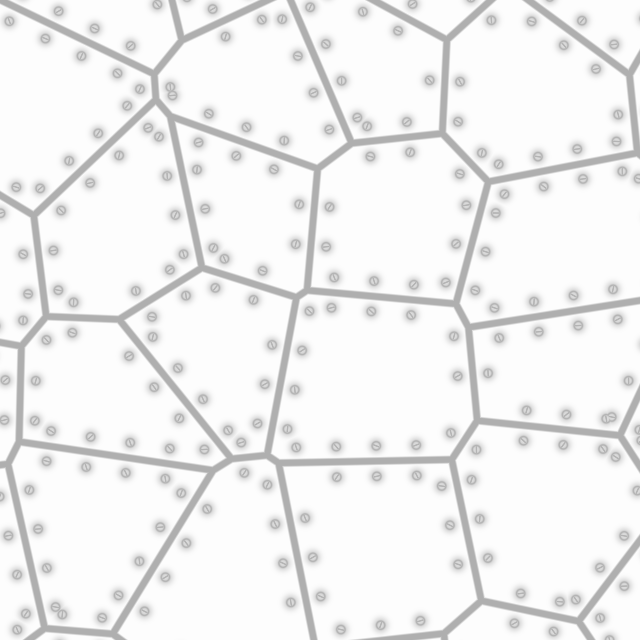
A three.js fragment shader for this pattern:

```glsl
varying vec2 vUv;

const float CELLS = 4.0;
const float JITTER = 0.78;
const float RIVET_STEP = 0.0625;
const float RIVET_OFFSET = 0.0238;
const float RIVET_RADIUS = 0.0064;
const float HALO_REACH = 0.03;
const float PAPER = 0.992;
const float SEAM_INK = 0.305;

vec2 hash2(vec2 p) {
  vec3 q = fract(p.xyx * vec3(0.1031, 0.1030, 0.0973));
  q += dot(q, q.yzx + 33.33);
  return fract((q.xx + q.yz) * q.zy);
}

// Jittered centre of a panel, in canvas units
vec2 site(vec2 cell) {
  return (cell + 0.5 + JITTER * (hash2(cell + 17.0) - 0.5)) / CELLS;
}

vec2 nearestCell(vec2 p) {
  vec2 base = floor(p * CELLS);
  vec2 best = base;
  float bestDist = 10.0;
  for (int y = -1; y <= 1; y++) {
    for (int x = -1; x <= 1; x++) {
      vec2 cell = base + vec2(x, y);
      float d = distance(p, site(cell));
      if (d < bestDist) {
        bestDist = d;
        best = cell;
      }
    }
  }
  return best;
}

// Signed distance to the border between two sites, positive on the side of a
float borderDistance(vec2 p, vec2 a, vec2 b) {
  return dot(0.5 * (a + b) - p, normalize(b - a));
}

// Distance from a point to the closest border of a cell, leaving one neighbour out
float otherBorders(vec2 p, vec2 cell, vec2 skipped) {
  vec2 own = site(cell);
  float d = 10.0;
  for (int y = -2; y <= 2; y++) {
    for (int x = -2; x <= 2; x++) {
      vec2 o = vec2(x, y);
      if (dot(o, o) < 0.5 || distance(o, skipped) < 0.5) continue;
      d = min(d, borderDistance(p, own, site(cell + o)));
    }
  }
  return d;
}

// Closest rivet position on the row that runs beside one border
vec2 rivetCentre(vec2 p, vec2 a, vec2 b) {
  vec2 normal = normalize(b - a);
  vec2 tangent = vec2(-normal.y, normal.x);
  float along = (floor(dot(p, tangent) / RIVET_STEP) + 0.5) * RIVET_STEP;
  float across = dot(0.5 * (a + b), normal) - RIVET_OFFSET;
  return tangent * along + normal * across;
}

// Slotted head with a dark rim and a soft halo
float rivetInk(vec2 q, float angle) {
  float r = length(q);
  float halo = exp(-pow(max(r - RIVET_RADIUS, 0.0) / 0.0072, 2.0));
  float rim = exp(-pow((r - RIVET_RADIUS) / 0.0017, 2.0));
  float slotDist = abs(dot(q, vec2(cos(angle), sin(angle))));
  float slot = smoothstep(0.0020, 0.0004, slotDist) * smoothstep(0.0066, 0.0045, r);
  return 0.135 * halo + 0.15 * max(rim, slot);
}

float seamInk(float d) {
  return SEAM_INK * smoothstep(0.0076, 0.0036, d);
}

void main() {
  vec2 cell = nearestCell(vUv);
  vec2 own = site(cell);
  float seam = 10.0;
  vec2 toRivet = vec2(1.0);
  float slotAngle = 0.0;

  // Visit every border of this panel and keep the nearest seam and rivet
  for (int y = -2; y <= 2; y++) {
    for (int x = -2; x <= 2; x++) {
      vec2 o = vec2(x, y);
      if (dot(o, o) < 0.5) continue;
      vec2 other = site(cell + o);
      seam = min(seam, borderDistance(vUv, own, other));
      vec2 centre = rivetCentre(vUv, own, other);
      vec2 q = vUv - centre;
      if (length(q) > min(HALO_REACH, length(toRivet))) continue;
      // Leave out rivets that would crowd a corner
      if (otherBorders(centre, cell, o) < RIVET_OFFSET * 1.08) continue;
      toRivet = q;
      slotAngle = 3.1416 * hash2(floor(centre * 500.0 + 0.5)).x;
    }
  }

  float ink = max(seamInk(seam), rivetInk(toRivet, slotAngle));
  gl_FragColor = vec4(vec3(PAPER - ink), 1.0);
}
```
